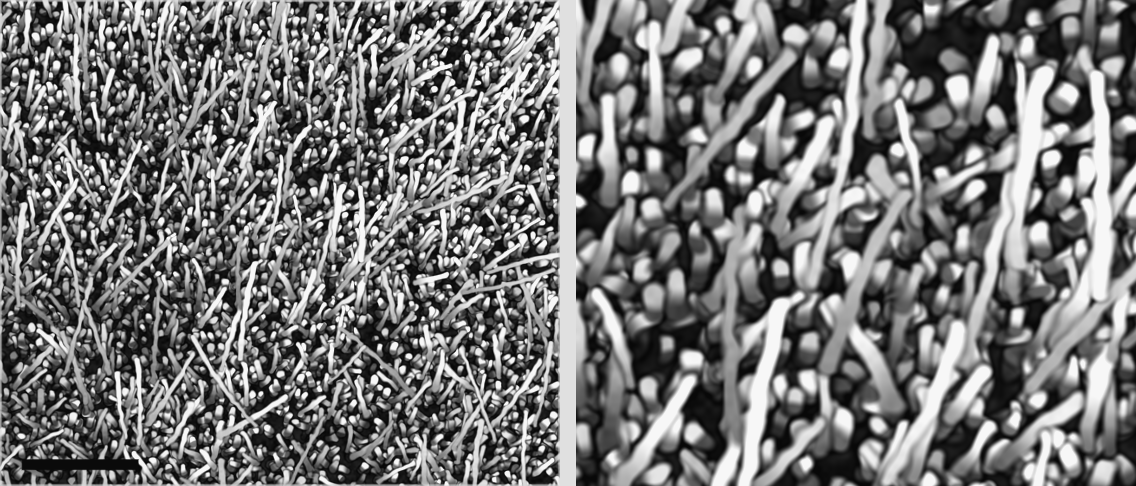
Left, the full canvas; right, a detail of the centre.
Reproduce this texture procedurally as a WebGL 1 fragment shader.

```glsl
precision highp float;
// A dense field of fine upright wires seen in grey from above, at a slant.
// Jittered grids scatter soft tapered rods, from short dim stubs up to long
// bright wires; slow noise clumps them and each one shades its surroundings.
uniform vec2 u_resolution;

#define STUB_CELL 0.0225
#define TUFT_CELL 0.056
#define WIRE_CELL 0.132
#define STUB_RADIUS 0.0062
#define WIRE_RADIUS 0.0050
#define EDGE_SOFT 0.0027
#define SHADOW_WIDTH 0.0058
#define FLOOR_TONE 0.05
#define BEND 0.10
#define WARP 0.0050
#define CLUMPING 0.80
#define GAIN 1.12

float hash(vec2 p) {
  return fract(sin(dot(p, vec2(127.1, 311.7))) * 43758.5453);
}

float noise(vec2 p) {
  vec2 i = floor(p), f = fract(p);
  f = f * f * (3.0 - 2.0 * f);
  return mix(mix(hash(i), hash(i + vec2(1.0, 0.0)), f.x),
             mix(hash(i + vec2(0.0, 1.0)), hash(i + 1.0), f.x), f.y);
}

// Mean tilt from the vertical: rods lean right, most of all at the upper right.
float lean(vec2 p) {
  return 0.04 + 0.50 * smoothstep(0.1, 1.1, p.x) * smoothstep(-0.3, 0.8, p.y);
}

// Slow light: brighter toward the upper right, and patchy.
float lighting(vec2 p) {
  return 0.97 + 0.20 * (p.x + p.y - 1.0) + 0.30 * (noise(p * 11.0 + 5.0) - 0.5);
}

// Paints one layer of rods over the grey value, at most one rod per cell.
void addRods(inout float grey, vec2 p, float cell, float halfLength, float radius,
             float spread, vec2 toneRange, float baseTone, float shadowTone,
             float fill, float seed) {
  for (int j = -1; j <= 1; j++) {
    for (int i = -1; i <= 1; i++) {
      vec2 id = floor(p / cell) + vec2(float(i), float(j));
      vec2 key = id + seed * vec2(17.3, 9.1);
      float clump = 1.0 + CLUMPING * (noise(id * cell * 13.0) - 0.5);
      if (hash(key) > fill * clump) continue;

      // Placement, direction and size
      vec2 center = (id + vec2(hash(key + 31.7), hash(key + 57.3))) * cell;
      float swing = hash(key + 73.9) + hash(key + 91.1) - 1.0;
      float angle = lean(center) + spread * swing * mix(1.7, 0.7, center.y);
      float span = halfLength * mix(0.3, 1.0, hash(key + 113.5));
      float girth = radius * mix(0.65, 1.15, hash(key + 139.3));

      // Bent capsule in the frame of the rod, tapered along its length
      vec2 axis = vec2(sin(angle), cos(angle));
      vec2 offset = p - center;
      float along = dot(offset, axis);
      float t = clamp(along / span, -1.0, 1.0);
      float across = dot(offset, vec2(axis.y, -axis.x));
      across += BEND * span * (2.0 * hash(key + 151.9) - 1.0) * (t * t - 0.4);
      girth *= 1.0 + 0.25 * t * (2.0 * hash(key + 163.1) - 1.0);
      float dist = length(vec2(across, max(abs(along) - span, 0.0))) - girth;

      // Shadow around the rod, then its body with a lit tip
      grey *= mix(shadowTone, 1.0, smoothstep(0.0, SHADOW_WIDTH, dist));
      float tone = mix(toneRange.x, toneRange.y, hash(key + 177.7));
      tone *= mix(baseTone, 1.0, smoothstep(-1.1, 0.4, t)) * lighting(center);
      grey = mix(grey, tone, 1.0 - smoothstep(-EDGE_SOFT, EDGE_SOFT, dist));
    }
  }
}

void main() {
  vec2 p = gl_FragCoord.xy / u_resolution.y;
  vec2 size = vec2(u_resolution.x / u_resolution.y, 1.0);
  float grey = FLOOR_TONE + 0.10 * noise(p * 90.0);

  // Uneven outlines
  vec2 q = p + WARP * (vec2(noise(p * 75.0), noise(p * 75.0 + 40.0)) - 0.5);

  // Short stubs, from deep and dim to high and bright
  addRods(grey, q, STUB_CELL, 0.0095, STUB_RADIUS, 1.3, vec2(0.25, 0.65), 0.40, 0.45, 0.80, 1.0);
  addRods(grey, q, STUB_CELL, 0.0095, STUB_RADIUS, 1.2, vec2(0.50, 0.95), 0.35, 0.45, 0.75, 2.0);
  addRods(grey, q, STUB_CELL, 0.0095, STUB_RADIUS, 1.1, vec2(0.70, 1.05), 0.40, 0.45, 0.55, 3.0);

  // Medium tufts
  addRods(grey, q, TUFT_CELL, 0.036, WIRE_RADIUS, 1.0, vec2(0.60, 0.95), 0.45, 0.55, 0.75, 4.0);
  addRods(grey, q, TUFT_CELL, 0.045, WIRE_RADIUS, 0.9, vec2(0.70, 1.05), 0.55, 0.60, 0.60, 5.0);

  // Long wires
  addRods(grey, q, WIRE_CELL, 0.110, WIRE_RADIUS, 1.0, vec2(0.62, 0.90), 0.75, 0.72, 0.70, 6.0);
  addRods(grey, q, WIRE_CELL, 0.114, WIRE_RADIUS, 0.8, vec2(0.65, 0.98), 0.80, 0.72, 0.65, 7.0);

  // Contrast, with a little fine grain
  grey = GAIN * grey + 0.06 * (noise(p * 200.0) - 0.5);
  grey = mix(grey, smoothstep(0.0, 1.0, grey), 0.35);

  // Dark scale bar at the lower left
  vec2 barGap = abs(p - vec2(0.165, 0.044)) - vec2(0.120, 0.011);
  float bar = 1.0 - smoothstep(-0.002, 0.002, max(barGap.x, barGap.y));
  grey = mix(grey, 0.04, bar);

  // Pale rim along the frame
  vec2 rimGap = min(p, size - p);
  float rim = 1.0 - smoothstep(0.001, 0.006, min(rimGap.x, rimGap.y));
  grey = mix(grey, 0.85, 0.7 * rim);

  gl_FragColor = vec4(vec3(clamp(grey, 0.03, 0.97)), 1.0);
}
```
